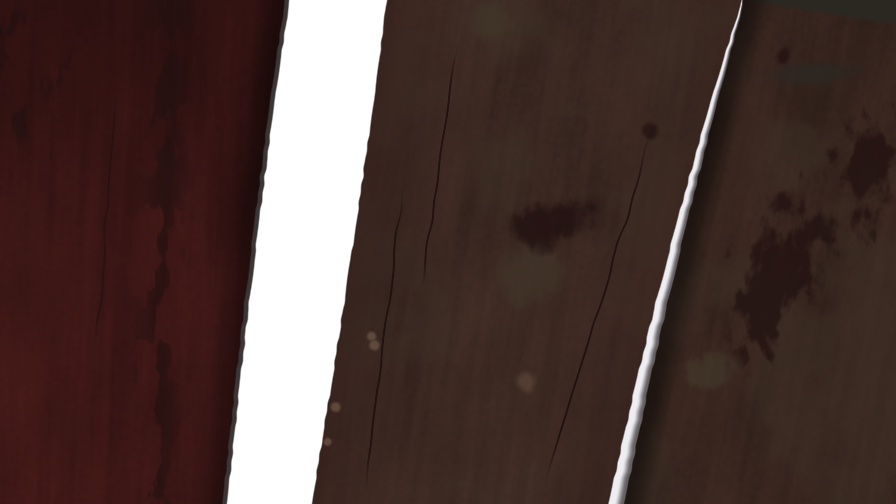
Reproduce this texture procedurally as a Shadertoy shader.

```glsl
#define RED_WOOD vec3(0.225, 0.085, 0.080)
#define BROWN_WOOD vec3(0.232, 0.160, 0.132)
#define DARK_WOOD vec3(0.212, 0.142, 0.116)
#define STAIN vec3(0.125, 0.062, 0.060)
#define MOSS vec3(0.255, 0.215, 0.165)
#define PALE vec3(0.42, 0.33, 0.27)
#define GRAIN_DEPTH 0.22
#define EDGE_ROUGHNESS 0.003

float hash(vec2 p) {
    p = fract(p * vec2(0.1031, 0.1137));
    p += dot(p, p.yx + 33.33);
    return fract((p.x + p.y) * p.x * 7.13);
}

float noise(vec2 p) {
    vec2 i = floor(p), f = fract(p);
    f = f * f * (3.0 - 2.0 * f);
    return mix(mix(hash(i), hash(i + vec2(1, 0)), f.x),
               mix(hash(i + vec2(0, 1)), hash(i + vec2(1, 1)), f.x), f.y);
}

float fbm(vec2 p) {
    float sum = 0.0, amp = 0.5;
    for (int i = 0; i < 5; i++) {
        sum += amp * noise(p);
        p = mat2(1.6, 1.2, -1.2, 1.6) * p + 17.3;
        amp *= 0.5;
    }
    return sum;
}

// Ragged soft ellipse, leaning by "slant" along y
float blotch(vec2 p, vec2 centre, vec2 radius, float slant, float ragged) {
    vec2 q = p - centre;
    q.x -= slant * q.y;
    float n = fbm(p * vec2(34.0, 20.0)) - 0.48;
    return 1.0 - smoothstep(0.45, 1.15, length(q / radius) + ragged * n);
}

// Thin wavering line between two points
float crack(vec2 p, vec2 a, vec2 b, float width) {
    p.x += 0.008 * (noise(p.yy * 14.0 + a) - 0.5);
    vec2 d = b - a;
    float t = clamp(dot(p - a, d) / dot(d, d), 0.0, 1.0);
    float fade = smoothstep(0.0, 0.15, t) * smoothstep(1.0, 0.8, t);
    return fade * (1.0 - smoothstep(width * 0.4, width + 0.001, length(p - a - d * t)));
}

vec3 wood(vec3 base, vec2 p, float slant) {
    vec2 q = vec2(p.x - slant * p.y, p.y);
    float grain = fbm(q * vec2(65.0, 3.5)) - 0.48;
    float cloud = fbm(q * vec2(9.0, 5.0) + 5.0) - 0.48;
    float speck = noise(p * 130.0) - 0.5;
    return base * (1.0 + GRAIN_DEPTH * (grain + 1.5 * cloud + 0.3 * speck));
}

vec3 leftPlank(vec2 p, float toEdge) {
    vec3 col = wood(RED_WOOD, p, 0.04);
    col *= mix(1.08, 0.82, smoothstep(0.25, 1.0, p.y));
    // Flaked vertical stain
    float flakes = fbm(p * vec2(24.0, 11.0) + 3.0);
    float band = exp(-pow((p.x - 0.305 - 0.03 * p.y) / 0.045, 2.0));
    float corner = blotch(p, vec2(0.04, 0.87), vec2(0.11, 0.20), 0.1, 1.5);
    float stain = smoothstep(0.50, 0.58, flakes + 0.13 * band - 0.08);
    col = mix(col, STAIN, 0.6 * stain * max(band, corner));
    col = mix(col, STAIN, 0.6 * crack(p, vec2(0.19, 0.30), vec2(0.235, 0.85), 0.002));
    return col * mix(0.55, 1.0, smoothstep(0.0, 0.09, toEdge));
}

vec3 middlePlank(vec2 p, float fromEdge, float toSlit) {
    vec3 col = wood(BROWN_WOOD, p, 0.15);
    float patches = smoothstep(0.42, 0.65, fbm(p * 6.0 + 9.0));
    col = mix(col, MOSS, 0.35 * patches);
    float reddish = exp(-fromEdge * 9.0) + 0.6 * exp(-toSlit * 9.0);
    col = mix(col, vec3(0.20, 0.115, 0.10), 0.6 * reddish);
    // Knots and stains
    col = mix(col, MOSS, 0.6 * blotch(p, vec2(1.05, 0.455), vec2(0.08, 0.07), 0.0, 0.8));
    col = mix(col, MOSS, 0.6 * blotch(p, vec2(0.972, 0.953), vec2(0.05, 0.045), 0.0, 0.8));
    col = mix(col, STAIN, 0.8 * blotch(p, vec2(1.09, 0.56), vec2(0.085, 0.052), 0.5, 1.3));
    col = mix(col, STAIN, 0.7 * blotch(p, vec2(1.29, 0.74), vec2(0.018), 0.0, 0.5));
    // Splits along the grain
    float split = crack(p, vec2(0.835, 0.42), vec2(0.91, 0.92), 0.002);
    split = max(split, crack(p, vec2(0.725, 0.02), vec2(0.80, 0.64), 0.002));
    split = max(split, crack(p, vec2(1.08, 0.03), vec2(1.30, 0.76), 0.002));
    col = mix(col, STAIN * 0.7, 0.75 * split);
    // Pale chips
    float chip = blotch(p, vec2(0.737, 0.333), vec2(0.012), 0.0, 0.4);
    chip = max(chip, blotch(p, vec2(0.743, 0.315), vec2(0.013), 0.0, 0.4));
    chip = max(chip, blotch(p, vec2(0.666, 0.192), vec2(0.012), 0.0, 0.4));
    chip = max(chip, blotch(p, vec2(0.650, 0.123), vec2(0.010), 0.0, 0.4));
    chip = max(chip, 0.6 * blotch(p, vec2(1.042, 0.242), vec2(0.025), 0.0, 1.0));
    return mix(col, PALE, 0.75 * chip);
}

vec3 rightPlank(vec2 p, float fromSlit) {
    vec3 col = wood(DARK_WOOD, p, 0.2);
    col = mix(col, MOSS, 0.3 * smoothstep(0.42, 0.65, fbm(p * 7.0 + 2.0)));
    float stain = blotch(p, vec2(1.545, 0.46), vec2(0.075, 0.15), 0.35, 2.6);
    stain = max(stain, blotch(p, vec2(1.72, 0.66), vec2(0.07, 0.10), 0.2, 2.6));
    stain = max(stain, blotch(p, vec2(1.555, 0.89), vec2(0.016, 0.022), 0.3, 0.6));
    col = mix(col, STAIN, 0.75 * stain);
    col = mix(col, MOSS, 0.7 * blotch(p, vec2(1.41, 0.26), vec2(0.05, 0.045), 0.0, 2.0));
    // Slanting grey scrape and the crossbeam in the upper corner
    vec3 slate = vec3(0.17, 0.155, 0.13);
    col = mix(col, slate, 0.7 * blotch(p, vec2(1.61, 0.855), vec2(0.11, 0.025), 0.8, 0.8));
    float beam = p.y - 1.0 + 0.16 * (p.x - 1.47);
    col = mix(col, slate, smoothstep(-0.004, 0.006, beam));
    return col * mix(0.55, 1.0, smoothstep(0.0, 0.07, fromSlit));
}

void mainImage(out vec4 fragColor, in vec2 fragCoord) {
    vec2 p = fragCoord / iResolution.y;
    p.x += 0.5 * (16.0 / 9.0 - iResolution.x / iResolution.y);
    float y = p.y, bow = y * (1.0 - y), aa = 1.0 / iResolution.y;
    float rough = EDGE_ROUGHNESS * (noise(vec2(y * 60.0, 4.0)) - 0.5);

    // Signed distances across the wide gap and the tapering slit
    float gapLeft = p.x - (0.451 + 0.100 * y + 0.023 * y * y) + rough;
    float gapRight = p.x - (0.618 + 0.150 * y + 0.020 * bow) - rough;
    float slitLeft = p.x - (1.208 + 0.264 * y - 0.050 * bow) + rough;
    float slitWidth = 0.002 + 0.029 * pow(max(1.0 - y, 0.0), 0.6);
    float slitRight = slitLeft - slitWidth;

    vec3 col = leftPlank(p, -gapLeft);
    float rim = smoothstep(-0.011, -0.007, gapLeft);
    col = mix(col, vec3(0.23, 0.21, 0.21), rim);
    col = mix(col, vec3(1.0), smoothstep(-aa, aa, gapLeft));
    col = mix(col, middlePlank(p, gapRight, -slitLeft), smoothstep(-aa, aa, gapRight));
    // Lit face of the slit turns grey toward its right side
    float shade = smoothstep(0.35, 0.9, slitLeft / slitWidth);
    vec3 light = mix(vec3(0.93, 0.93, 0.95), vec3(0.40, 0.38, 0.39), shade);
    col = mix(col, light, smoothstep(-aa, aa, slitLeft));
    col = mix(col, rightPlank(p, slitRight), smoothstep(-aa, aa, slitRight));
    fragColor = vec4(clamp(col, 0.0, 1.0), 1.0);
}
```
